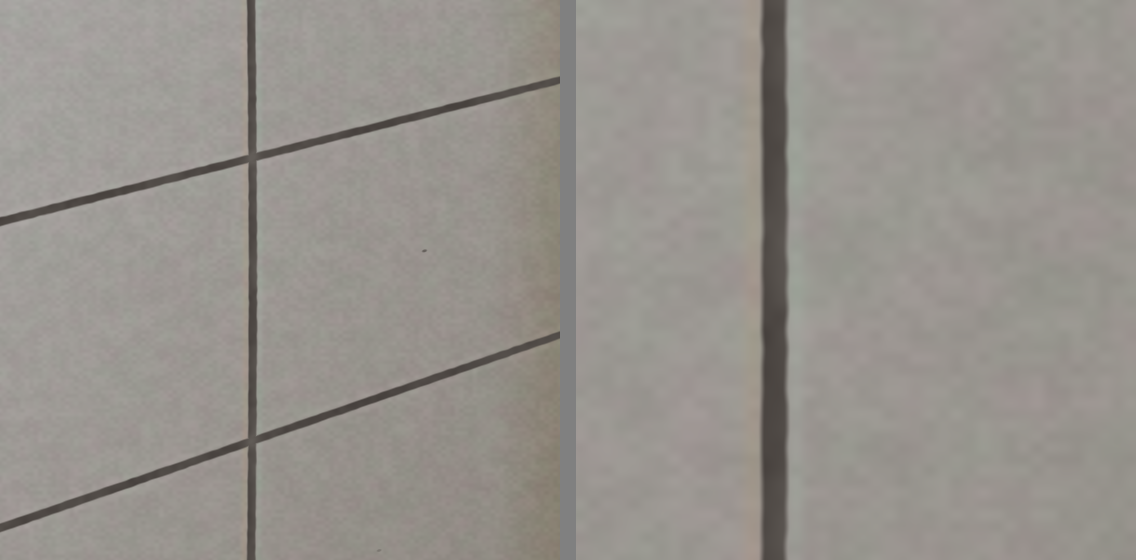
Left, the full canvas; right, a detail of the centre.
Give the GLSL for this texture, as a WebGL 2 fragment shader.

```glsl
#version 300 es
precision highp float;

uniform vec2 u_resolution;
out vec4 fragColor;

// Tile and grout colours
const vec3 TILE_LIGHT = vec3(0.645, 0.635, 0.622);
const vec3 TILE_DARK = vec3(0.555, 0.532, 0.503);
const vec3 EDGE_TINT = vec3(-0.035, -0.045, -0.075);
const vec3 GROUT_DARK = vec3(0.275, 0.252, 0.238);
const vec3 GROUT_LIGHT = vec3(0.385, 0.365, 0.345);
const vec3 FRINGE_WARM = vec3(0.025, 0.005, -0.020);
const vec3 FRINGE_COOL = vec3(0.005, 0.030, 0.020);

// Layout: the rows converge from the left edge to the right edge
const vec2 ROW_BASE = vec2(0.057, 0.402);
const vec2 ROW_PITCH = vec2(0.547, 0.455);
const float COLUMN_BASE = 0.4485;
const float COLUMN_PITCH = 0.64;
const float COLUMN_BOW = 0.003;
const float ROW_SLANT = 0.957;

// Half widths and softness of the joints
const float COLUMN_HALF = 0.0073;
const vec2 ROW_HALF = vec2(0.0073, 0.0063);
const float SOFTNESS = 0.0022;

// Surface variation
const float GRAIN = 0.030;
const float MOTTLE = 0.022;
const float CHROMA = 0.030;
const float TILE_VARIATION = 0.008;

// Specks: centre x, centre y, radius, strength
const vec4 SPECKS[2] = vec4[2](
  vec4(0.758, 0.552, 0.0065, 0.62),
  vec4(0.677, 0.017, 0.0060, 0.32));

float hash(vec2 p) {
  return fract(sin(dot(p, vec2(127.1, 311.7))) * 43758.5453);
}

float noise(vec2 p) {
  vec2 cell = floor(p);
  vec2 f = fract(p);
  f = f * f * (3.0 - 2.0 * f);
  return mix(mix(hash(cell), hash(cell + vec2(1, 0)), f.x),
             mix(hash(cell + vec2(0, 1)), hash(cell + vec2(1, 1)), f.x), f.y);
}

float signedNoise(vec2 p) {
  return noise(p) - 0.5;
}

// Signed distance to the nearest whole step
float repeatDistance(float steps, float pitch) {
  return (fract(steps + 0.5) - 0.5) * pitch;
}

float jointMask(float dist, float halfWidth, float blur) {
  return 1.0 - smoothstep(halfWidth - blur, halfWidth + blur, abs(dist));
}

vec3 tileColor(vec2 uv, vec2 tile) {
  // Broad light falloff, darker and warmer at the right edge
  float shade = 0.55 * uv.x + 0.45 * (1.0 - uv.y) - 0.04;
  vec3 color = mix(TILE_LIGHT, TILE_DARK, shade);
  color += EDGE_TINT * smoothstep(0.86, 1.02, uv.x);
  color += TILE_VARIATION * (hash(tile + 7.0) - 0.5);

  // Soft mottling, fine grain and faint pink and green blotches
  color += MOTTLE * signedNoise(uv * 38.0);
  color += GRAIN * signedNoise(uv * vec2(125.0, 150.0) + 19.0);
  float blotch = signedNoise(uv * 30.0 + 51.0) + 0.6 * signedNoise(uv * 75.0 + 83.0);
  return color + CHROMA * blotch * vec3(0.5, -0.4, 0.2);
}

void main() {
  vec2 uv = gl_FragCoord.xy / u_resolution;
  float blur = max(SOFTNESS, 0.75 / min(u_resolution.x, u_resolution.y));

  // Slanted grid coordinates
  float pitch = mix(ROW_PITCH.x, ROW_PITCH.y, uv.x);
  float row = (uv.y - mix(ROW_BASE.x, ROW_BASE.y, uv.x)) / pitch;
  float bow = COLUMN_BOW * sin(3.14159 * uv.y);
  float column = (uv.x - COLUMN_BASE - bow) / COLUMN_PITCH;
  float rowDist = repeatDistance(row, pitch) * ROW_SLANT;
  float columnDist = repeatDistance(column, COLUMN_PITCH);

  vec3 color = tileColor(uv, floor(vec2(column, row)));

  // Colour fringes and a pale rim beside the joints
  float rim = exp(-pow((abs(columnDist) - 0.013) / 0.006, 2.0));
  color += rim * (columnDist < 0.0 ? FRINGE_WARM : FRINGE_COOL);
  color += 0.018 * exp(-pow((abs(rowDist) - 0.012) / 0.005, 2.0));

  // Small dark specks
  for (int i = 0; i < SPECKS.length(); i++) {
    vec2 offset = (uv - SPECKS[i].xy) * vec2(1.0, 1.7);
    offset.y -= 0.3 * offset.x;
    float speck = 1.0 - smoothstep(0.25, 1.0, length(offset) / SPECKS[i].z);
    color = mix(color, GROUT_DARK, speck * SPECKS[i].w);
  }

  // Joints with uneven edges, worn patches and paler crossings
  float wobble = 0.0012 * signedNoise(uv * 85.0 + 5.0);
  float columnMask = jointMask(columnDist, COLUMN_HALF + wobble, blur);
  float rowMask = jointMask(rowDist, mix(ROW_HALF.x, ROW_HALF.y, uv.x) + wobble, blur);
  float wear = 0.25 + 0.45 * signedNoise(uv * 17.0 + 31.0) + 0.3 * signedNoise(uv * 90.0);
  float sideLight = columnMask * (1.0 - rowMask) * (0.15 + 28.0 * columnDist);
  float crossing = exp(-dot(vec2(columnDist, rowDist), vec2(columnDist, rowDist)) / 0.00015);
  float paleness = clamp(wear + sideLight + 0.7 * crossing, 0.0, 1.0);
  vec3 grout = mix(GROUT_DARK, GROUT_LIGHT, paleness);
  color = mix(color, grout, max(columnMask, rowMask));

  fragColor = vec4(clamp(color, 0.0, 1.0), 1.0);
}
```
